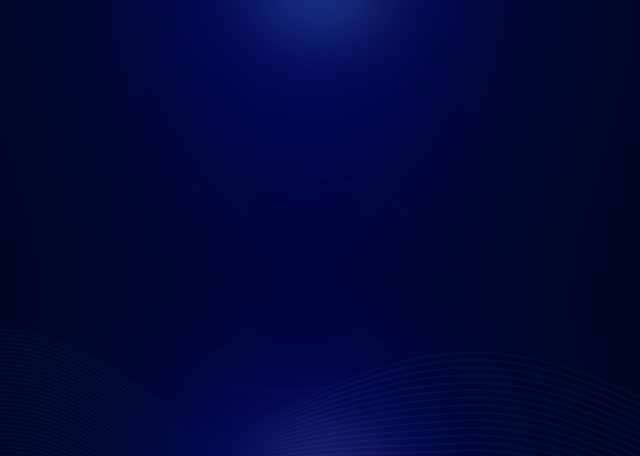
Give the GLSL for this background, as a WebGL 1 fragment shader.

```glsl
precision highp float;
// Deep navy backdrop with glows at top and bottom, faint arcs and fans of wave lines.

uniform vec2 u_resolution;

const vec3 EDGE_NAVY = vec3(0.0, 0.028, 0.135);
const vec3 CORE_NAVY = vec3(0.0, 0.020, 0.215);
const vec3 WIDE_BLUE = vec3(0.0, 0.004, 0.155);
const vec3 TOP_LIGHT = vec3(0.090, 0.150, 0.120);
const vec3 LOW_VIOLET = vec3(0.090, 0.080, 0.070);
const vec3 TEAL_LINE = vec3(0.004, 0.040, 0.035);
const vec3 PLUM_LINE = vec3(0.040, 0.0, 0.015);

// Soft elliptical falloff, 1 at the centre.
float glow(vec2 p, vec2 centre, vec2 radii) {
  vec2 q = (p - centre) / radii;
  return exp(-dot(q, q));
}

// Smooth stroke of a given half width around distance zero.
float stroke(float d, float halfWidth, float pixel) {
  return 1.0 - smoothstep(halfWidth, halfWidth + pixel, abs(d));
}

// Approximate signed distance to an ellipse centred at zero.
float ellipseDistance(vec2 q, vec2 radii) {
  float k = length(q / radii);
  return k * (k - 1.0) / max(length(q / (radii * radii)), 0.001);
}

// Half ellipse outline: side is 1 for the upper half, -1 for the lower.
float arc(vec2 p, vec2 centre, vec2 radii, float side, float pixel) {
  vec2 q = p - centre;
  float fade = smoothstep(0.0, radii.y * 0.6, q.y * side);
  return fade * stroke(ellipseDistance(q, radii), 0.001, pixel);
}

// Repeated lines stacked below a crest curve; crowded lines blend to a tint.
float lineFan(float depth, float spacing, float pixel) {
  float d = (fract(depth / spacing + 0.5) - 0.5) * spacing;
  float lines = stroke(d, 0.0008, pixel);
  float crowded = 1.0 - smoothstep(2.0 * pixel, 4.0 * pixel, spacing);
  return mix(lines, 0.3, crowded) * smoothstep(-pixel, pixel, depth + 0.001);
}

void main() {
  float pixel = 1.0 / u_resolution.y;
  vec2 p = gl_FragCoord.xy * pixel;
  p.x *= 1.4066 * u_resolution.y / u_resolution.x;

  // Navy base, darker toward both sides
  float middle = exp(-pow(abs(p.x - 0.67) / 0.43, 2.0));
  vec3 colour = mix(EDGE_NAVY, CORE_NAVY, middle);

  // Broad blue light and brighter cores
  colour += WIDE_BLUE * glow(p, vec2(0.68, 1.03), vec2(0.44, 0.42));
  colour += TOP_LIGHT * glow(p, vec2(0.705, 1.02), vec2(0.17, 0.14));
  colour += WIDE_BLUE * 0.85 * glow(p, vec2(0.66, -0.02), vec2(0.38, 0.25));
  colour += LOW_VIOLET * glow(p, vec2(0.71, -0.02), vec2(0.17, 0.12));

  // Faint arcs around the centre
  vec2 ring = vec2(0.61, 0.27);
  colour += PLUM_LINE * 0.7 * arc(p, ring, vec2(0.43, 0.353), 1.0, pixel);
  for (int i = 0; i < 2; i++) {
    vec2 radii = vec2(0.49, 0.228 + 0.079 * float(i));
    colour += PLUM_LINE * 0.6 * arc(p, ring + vec2(0.0, 0.18), radii, -1.0, pixel);
  }

  // Wave fan rising to the right
  float rightCrest = 0.09 + 0.137 * cos((p.x - 1.04) * 3.5);
  float rightSpacing = 0.0165 * mix(0.3, 1.0, smoothstep(0.4, 1.0, p.x));
  float rightMask = smoothstep(0.4, 0.75, p.x);
  colour += TEAL_LINE * rightMask * lineFan(rightCrest - p.y, rightSpacing, pixel);

  // Denser wave fan falling from the left
  float leftCrest = 0.14 + 0.137 * cos(p.x * 4.8);
  float leftMask = 1.0 - smoothstep(0.2, 0.58, p.x);
  colour += TEAL_LINE * 0.8 * leftMask * lineFan(leftCrest - p.y, 0.0095, pixel);

  gl_FragColor = vec4(colour, 1.0);
}
```
